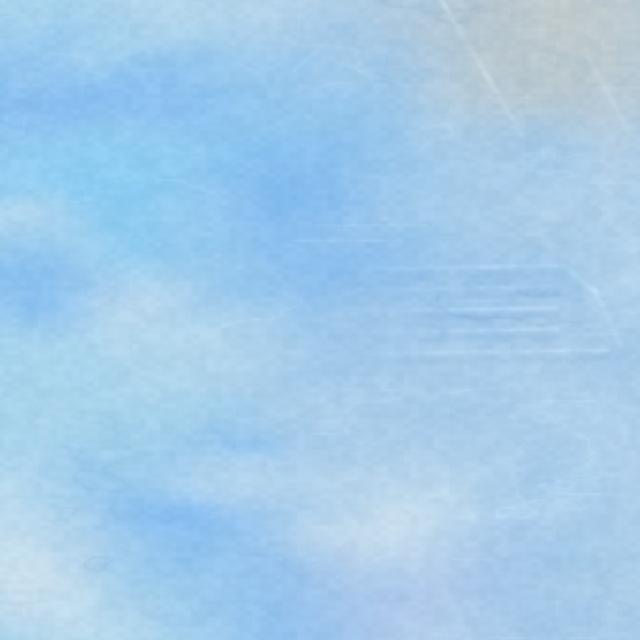
Write a Shadertoy shader that draws this texture.

```glsl
// Pale blue washed sky with soft cloud patches and faint scratched strokes
#define SKY_BLUE vec3(0.66, 0.80, 0.915)
#define DEEP_BLUE vec3(0.49, 0.72, 0.94)
#define CYAN_BLUE vec3(0.55, 0.80, 0.95)
#define AQUA vec3(0.66, 0.83, 0.925)
#define CLOUD_PALE vec3(0.78, 0.87, 0.93)
#define LAVENDER vec3(0.67, 0.77, 0.92)
#define WARM_GREY vec3(0.75, 0.79, 0.80)
#define MOTTLE_GAIN 0.11
#define WISP_GAIN 0.035
#define FACET_GAIN 0.016
#define GRAIN_GAIN 0.03
#define STROKE_GAIN 0.05

float hash(vec2 p) {
    return fract(sin(dot(p, vec2(127.1, 311.7))) * 43758.5453);
}

// Value noise; a narrow edge gives flat facets, 0.5 gives a smooth blend
float cellNoise(vec2 p, float edge) {
    vec2 i = floor(p), f = smoothstep(0.5 - edge, 0.5 + edge, fract(p));
    return mix(mix(hash(i), hash(i + vec2(1, 0)), f.x),
               mix(hash(i + vec2(0, 1)), hash(i + vec2(1, 1)), f.x), f.y);
}

float noise(vec2 p) {
    return cellNoise(p, 0.5);
}

float fbm(vec2 p) {
    float sum = 0.0, gain = 0.5;
    for (int i = 0; i < 4; i++) {
        sum += gain * noise(p);
        p = p * 2.03 + 17.3;
        gain *= 0.5;
    }
    return sum;
}

// Soft elliptical patch
float patchMask(vec2 p, vec2 center, vec2 radius) {
    vec2 d = (p - center) / radius;
    return exp(-dot(d, d));
}

// Soft line from a to b
float stroke(vec2 p, vec2 a, vec2 b, float width) {
    vec2 ab = b - a;
    float t = clamp(dot(p - a, ab) / dot(ab, ab), 0.0, 1.0);
    float d = length(p - a - t * ab) / width;
    return exp(-d * d);
}

vec3 cloudColor(vec2 uv) {
    vec2 wobble = vec2(fbm(uv * vec2(4, 6)), fbm(uv * vec2(5, 8) + 31.0)) - 0.47;
    vec2 p = uv + 0.14 * wobble;
    vec3 col = mix(AQUA, SKY_BLUE, smoothstep(0.15, 0.6, p.x));
    // Blue depths
    col = mix(col, CYAN_BLUE, 0.95 * patchMask(p, vec2(0.16, 0.73), vec2(0.36, 0.13)));
    col = mix(col, DEEP_BLUE, 0.80 * patchMask(p, vec2(0.12, 0.86), vec2(0.30, 0.08)));
    col = mix(col, DEEP_BLUE, 0.80 * patchMask(p, vec2(0.47, 0.68), vec2(0.15, 0.09)));
    col = mix(col, DEEP_BLUE, 0.50 * patchMask(p, vec2(0.55, 0.57), vec2(0.11, 0.06)));
    col = mix(col, DEEP_BLUE, 0.70 * patchMask(p, vec2(0.06, 0.54), vec2(0.18, 0.06)));
    col = mix(col, DEEP_BLUE, 0.90 * patchMask(p, vec2(0.31, 0.19), vec2(0.20, 0.09)));
    col = mix(col, DEEP_BLUE, 0.60 * patchMask(p, vec2(0.43, 0.04), vec2(0.14, 0.09)));
    col = mix(col, DEEP_BLUE, 0.50 * patchMask(p, vec2(0.41, 0.33), vec2(0.10, 0.02)));
    // Pale clouds
    col = mix(col, CLOUD_PALE, 0.55 * patchMask(p, vec2(0.03, 0.65), vec2(0.11, 0.04)));
    col = mix(col, CLOUD_PALE, 0.55 * patchMask(p, vec2(0.23, 0.52), vec2(0.12, 0.06)));
    col = mix(col, CLOUD_PALE, 0.90 * patchMask(p, vec2(0.57, 0.17), vec2(0.14, 0.08)));
    col = mix(col, CLOUD_PALE, 0.95 * patchMask(p, vec2(0.03, 0.10), vec2(0.16, 0.12)));
    col = mix(col, CLOUD_PALE, 0.45 * patchMask(p, vec2(0.45, 0.27), vec2(0.16, 0.05)));
    col = mix(col, CLOUD_PALE, 0.40 * patchMask(p, vec2(0.35, 0.99), vec2(0.32, 0.06)));
    // Lavender and warm haze
    col = mix(col, LAVENDER, 0.70 * patchMask(p, vec2(0.63, 0.05), vec2(0.15, 0.08)));
    return mix(col, WARM_GREY, 0.95 * patchMask(p, vec2(0.86, 0.95), vec2(0.24, 0.14)));
}

float scratches(vec2 p) {
    float s = 0.0;
    // Stacked horizontal strokes
    for (int i = 0; i < 5; i++) {
        float y = 0.585 - 0.033 * float(i);
        float end = 0.87 + 0.08 * step(3.5, float(i));
        float light = stroke(p, vec2(0.4, y - 0.008), vec2(end, y), 0.0035);
        float shade = stroke(p, vec2(0.4, y - 0.02), vec2(end, y - 0.012), 0.006);
        s += smoothstep(0.45, 0.85, p.x) * (0.8 * light - 0.5 * shade);
    }
    // Bent end and slanted strokes
    s += 0.6 * stroke(p, vec2(0.88, 0.585), vec2(0.93, 0.545), 0.005);
    s += 0.6 * stroke(p, vec2(0.93, 0.545), vec2(0.97, 0.46), 0.005);
    s += stroke(p, vec2(0.69, 1.0), vec2(0.815, 0.79), 0.005);
    s += 0.6 * stroke(p, vec2(0.92, 0.91), vec2(0.985, 0.79), 0.005);
    s += 0.5 * stroke(p, vec2(0.46, 0.89), vec2(0.52, 0.945), 0.004);
    // Short scattered dashes
    for (int i = 0; i < 14; i++) {
        float id = float(i);
        vec2 a = vec2(0.45 + 0.5 * hash(vec2(id, 8.0)), (id + hash(vec2(id, 3.0))) / 14.0);
        s += 0.4 * stroke(p, a, a + vec2(0.04 + 0.14 * hash(vec2(id, 5.0)), 0.0), 0.0022);
    }
    return s * (0.3 + 1.2 * noise(p * vec2(22, 35)));
}

// Sparse thin curved ridges, light and dark
float wisps(vec2 p) {
    float ridge = 1.0 - abs(2.0 * fbm(p * vec2(8, 19) + 5.0) - 0.94);
    return pow(clamp(ridge, 0.0, 1.0), 14.0) * (2.0 * noise(p * vec2(7, 10) + 3.0) - 1.0);
}

void mainImage(out vec4 fragColor, in vec2 fragCoord) {
    vec2 uv = fragCoord / iResolution.xy;
    vec3 col = cloudColor(uv);
    // Mottled wash, wisps, facets and fine grain
    col += MOTTLE_GAIN * (fbm(uv * vec2(6, 9) + 9.0) - 0.47) * vec3(1.0, 0.55, 0.1);
    col += WISP_GAIN * wisps(uv) * vec3(1.2, 1.0, 0.6);
    col += FACET_GAIN * (cellNoise(uv * 42.0, 0.06) - 0.5) * vec3(1.3, 0.8, 0.7);
    col += GRAIN_GAIN * (noise(uv * vec2(85, 120)) - 0.5);
    col += STROKE_GAIN * scratches(uv) * vec3(1.0, 0.9, 0.7);
    fragColor = vec4(clamp(col, 0.0, 1.0), 1.0);
}
```
